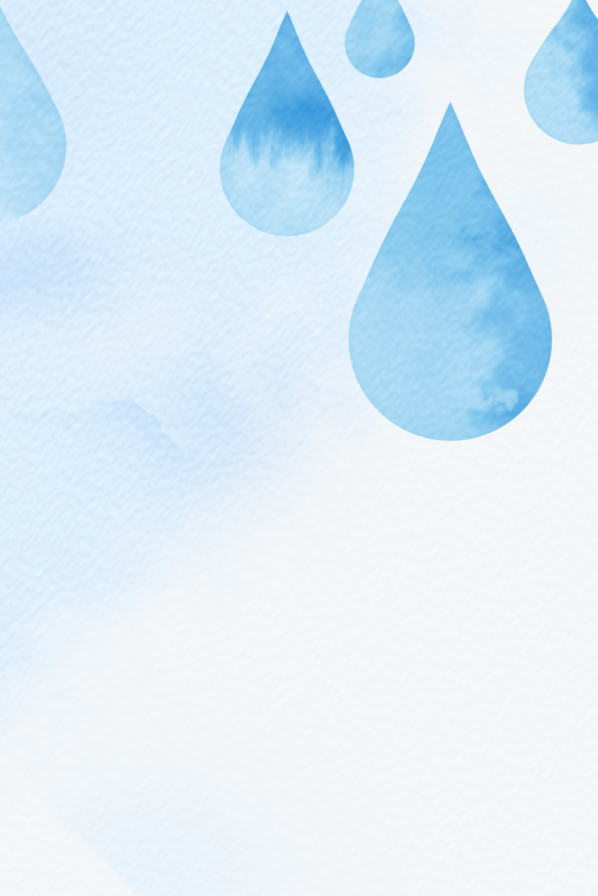
Give the GLSL for this background, as a WebGL 1 fragment shader.

```glsl
precision highp float;
// Watercolour raindrops over a pale blue wash on textured paper.
// Drops are rounded cones filled with a pigment ramp; gradient noise bends
// the wash borders, frays the pigment and embosses the paper grain.

uniform vec2 u_resolution;

const vec3 PAPER = vec3(0.955, 0.965, 0.973);
const vec3 WASH = vec3(0.865, 0.937, 0.992);
const vec3 WASH_DEEP = vec3(0.745, 0.865, 0.980);
const vec3 PIGMENT_PALE = vec3(0.820, 0.925, 0.982);
const vec3 PIGMENT_MID = vec3(0.510, 0.780, 0.930);
const vec3 PIGMENT_DEEP = vec3(0.210, 0.590, 0.860);

vec2 gradient(vec2 cell) {
  float a = 6.2832 * fract(sin(dot(cell, vec2(127.1, 311.7))) * 43758.5);
  return vec2(cos(a), sin(a));
}

float noise(vec2 p) {
  vec2 i = floor(p), f = fract(p);
  vec2 u = f * f * f * (f * (f * 6.0 - 15.0) + 10.0);
  vec2 e = vec2(1.0, 0.0);
  float low = mix(dot(gradient(i), f), dot(gradient(i + e), f - e), u.x);
  float high = mix(dot(gradient(i + e.yx), f - e.yx),
                   dot(gradient(i + 1.0), f - 1.0), u.x);
  return mix(low, high, u.y);
}

float fbm(vec2 p) {
  float sum = 0.0, weight = 1.0;
  for (int i = 0; i < 4; i++) {
    sum += weight * noise(p);
    p = mat2(1.6, 1.2, -1.2, 1.6) * p + 7.3;
    weight *= 0.5;
  }
  return sum;
}

float blob(vec2 p, vec2 center, vec2 radii) {
  vec2 q = (p - center) / radii;
  return exp(-dot(q, q));
}

// Unit circle with tangent sides rising to a tip, slightly pinched near it.
float dropDistance(vec2 q, float tip) {
  q.x = abs(q.x);
  float c = 1.0 / tip, s = sqrt(1.0 - c * c);
  float along = dot(q, vec2(-c, s));
  if (along < 0.0) return length(q) - 1.0;
  float t = min(along / (tip * s), 1.0);
  float bend = sin(3.1416 * t);
  return dot(q, vec2(s, c)) - 1.0 + 0.12 * bend * bend * (t - 0.4);
}

vec3 pigment(float tone) {
  vec3 light = mix(PIGMENT_PALE, PIGMENT_MID, clamp(tone * 2.0, 0.0, 1.0));
  return mix(light, PIGMENT_DEEP, clamp(tone * 2.0 - 1.0, 0.0, 1.0));
}

vec3 paintDrop(vec3 base, vec2 q, float tip, float tone, float pixel) {
  float d = dropDistance(q, tip);
  float rim = 0.06 * exp(-abs(d) * 22.0);
  return mix(base, pigment(tone + rim), 1.0 - smoothstep(-pixel, pixel, d));
}

// Embossed fibres, running diagonally.
float paperGrain(vec2 p) {
  vec2 g = vec2(p.x + p.y, p.y - p.x) * vec2(48.0, 82.0);
  float relief = noise(g + vec2(0.25, 0.4)) - noise(g - vec2(0.25, 0.4));
  return relief + 0.45 * noise(p * 150.0);
}

vec3 paintWash(vec2 p, float rough) {
  // Broad wash with a curved right border
  float rise = 1.5 - p.y;
  float border = 0.76 - 0.48 * rise * rise;
  float wet = 1.0 - smoothstep(-0.27, 0.13, p.x - border + 0.14 * rough);
  wet *= 1.0 - 0.35 * blob(p, vec2(0.22, 0.94), vec2(0.18, 0.09));
  wet += 0.22 * blob(p, vec2(0.88, 1.1), vec2(0.09, 0.12));
  // Low patch cut by a crisp diagonal border
  float cut = smoothstep(0.222, 0.242, p.x + p.y + 0.012 * rough);
  wet += 0.5 * cut * blob(p, vec2(0.24, 0.04), vec2(0.22, 0.16));
  // Deeper pools
  vec2 w = p + 0.05 * rough;
  float deep = 0.6 * blob(w, vec2(0.03, 1.03), vec2(0.16, 0.08));
  deep += 0.45 * blob(w, vec2(0.39, 0.80), vec2(0.14, 0.12));
  deep += 0.22 * blob(w, vec2(0.06, 1.40), vec2(0.16, 0.2));
  // Crinkled drying line with pigment settling below it
  float line = 0.80 + 0.032 * blob(p, vec2(0.2, p.y), vec2(0.06, 1.0))
    - 0.07 * smoothstep(0.2, 0.36, p.x) + 0.022 * fbm(p * 28.0);
  float below = line - p.y;
  float span = blob(p, vec2(0.23, p.y), vec2(0.11, 1.0));
  deep += 0.5 * span * smoothstep(-0.003, 0.004, below) * exp(-max(below, 0.0) * 16.0);
  deep += 0.22 * exp(-abs(below) * 260.0) * (1.0 - smoothstep(0.2, 0.34, p.x));
  vec3 color = mix(PAPER, WASH, clamp(wet, 0.0, 1.0));
  return mix(color, WASH_DEEP, clamp(deep, 0.0, 1.0));
}

void main() {
  // Page is 1 wide and 1.5 high
  vec2 p = gl_FragCoord.xy / u_resolution * vec2(1.0, 1.5);
  float pixel = 1.0 / u_resolution.x;
  float rough = fbm(p * 6.0);
  float fray = fbm(p * 17.0 + 3.0);
  float streak = fbm(p * vec2(48.0, 12.0));
  vec3 color = paintWash(p, rough);

  // Faint drop leaving the left side
  vec2 q = (p - vec2(-0.02, 1.256)) / 0.131;
  float tone = 0.17 + 0.13 * smoothstep(-0.3, 0.9, q.x + 0.3 * q.y) + 0.1 * fray;
  vec3 faint = paintDrop(color, q, 2.1, tone, pixel / 0.131);
  color = mix(color, faint, 0.85 * smoothstep(-1.15, -0.5, q.y + 0.4 * q.x));

  // Upper drop: dark crown bleeding downward
  q = (p - vec2(0.480, 1.217)) / 0.1123;
  float crown = smoothstep(-0.15, 0.75, q.y + 0.55 * streak + 0.3 * q.x * abs(q.x));
  tone = 0.16 + 0.48 * crown + 0.28 * blob(q, vec2(0.3, 0.8), vec2(0.6, 0.4))
    + 0.25 * blob(q, vec2(0.95, 0.2), vec2(0.35, 0.5)) + 0.12 * fray;
  color = paintDrop(color, q, 2.36, tone, pixel / 0.1123);

  // Large drop: pale left belly, blue right side, two dark blooms
  q = (p - vec2(0.753, 0.932)) / 0.170;
  float side = smoothstep(0.1, 0.75, q.x + 0.4 * fray) * smoothstep(-1.1, -0.2, q.y);
  float fold = q.y - 0.98 + 0.2 * q.x - 0.12 * fray;
  tone = 0.27 + 0.2 * smoothstep(0.3, 1.1, q.y + 0.3 * fray) + 0.32 * side + 0.1 * rough
    + 0.22 * exp(-abs(fold) * 14.0) * blob(q, vec2(0.3, 1.0), vec2(0.3, 0.6))
    + 0.38 * blob(q, vec2(0.55, -0.68), vec2(0.3, 0.22)) * smoothstep(-0.2, 0.2, fray + q.x - 0.4);
  color = paintDrop(color, q, 2.34, tone, pixel / 0.170);

  // Small drop at the top
  q = (p - vec2(0.635, 1.428)) / 0.0586;
  tone = 0.32 + 0.2 * smoothstep(0.0, 0.9, q.x - 0.3 * q.y + 0.5 * fray) + 0.15 * fray;
  color = paintDrop(color, q, 2.3, tone, pixel / 0.0586);

  // Right drop: pale left half, blue right half
  q = (p - vec2(0.968, 1.350)) / 0.092;
  tone = 0.2 + 0.48 * smoothstep(-0.35, 0.4, q.x + 0.2 * q.y + 0.5 * fray)
    * smoothstep(-1.1, -0.2, q.y);
  color = paintDrop(color, q, 1.85, tone, pixel / 0.092);

  // Grain is stronger where the paper is painted
  float painted = smoothstep(0.0, 0.12, PAPER.r - color.r);
  color += paperGrain(p) * mix(0.008, 0.028, painted) * vec3(1.2, 0.9, 0.6);
  gl_FragColor = vec4(clamp(color, 0.0, 1.0), 1.0);
}
```
